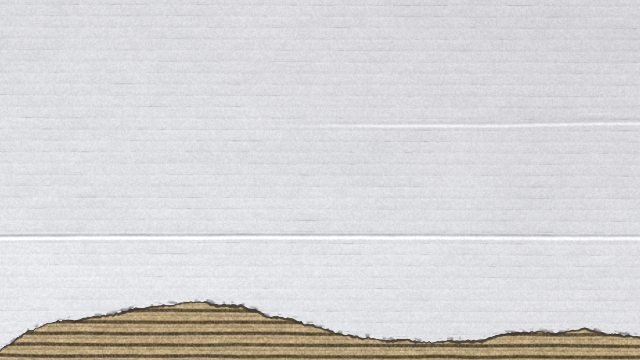
Write a Shadertoy shader that draws this texture.

```glsl
// White corrugated cardboard with two pressed creases and a torn strip of bare flutes.

const float FLUTE_PITCH = 0.0315;
const float KNOT_STEP = 0.07407;
const float TEAR[25] = float[25](
    0.028, 0.081, 0.106, 0.113, 0.127, 0.145, 0.147, 0.162, 0.157,
    0.154, 0.126, 0.111, 0.093, 0.069, 0.060, 0.056, 0.051, 0.055,
    0.058, 0.074, 0.082, 0.077, 0.087, 0.071, 0.067);

float hash(vec2 p) {
    vec3 q = fract(vec3(p.xyx) * 0.1031);
    q += dot(q, q.yzx + 33.33);
    return fract((q.x + q.y) * q.z);
}

float noise(vec2 p) {
    vec2 cell = floor(p), f = fract(p);
    f = f * f * (3.0 - 2.0 * f);
    return mix(mix(hash(cell), hash(cell + vec2(1, 0)), f.x),
               mix(hash(cell + vec2(0, 1)), hash(cell + vec2(1, 1)), f.x), f.y);
}

float fbm(vec2 p) {
    float sum = 0.0, amp = 0.5;
    for (int i = 0; i < 4; i++) {
        sum += amp * noise(p);
        p = p * 2.03 + 17.7;
        amp *= 0.5;
    }
    return sum;
}

// Soft horizontal band: d is the signed offset from its centre.
float band(float d, float halfWidth, float blur) {
    return 1.0 - smoothstep(halfWidth - blur, halfWidth + blur, abs(d));
}

// Height of the torn edge: broad outline plus ragged fibres.
float tearHeight(float x) {
    float t = clamp(x / KNOT_STEP, 0.0, 23.999);
    int i = int(t);
    float outline = mix(TEAR[i], TEAR[i + 1], fract(t));
    return outline + 0.012 * (fbm(vec2(x * 28.0, 3.0)) - 0.47);
}

// Signed offset from the nearest flute valley; row receives its index.
float fluteOffset(vec2 p, out float row) {
    float t = (p.y - 0.0105 + 0.003 * (p.x - 0.6)) / FLUTE_PITCH;
    row = floor(t + 0.5);
    return (t - row) * FLUTE_PITCH;
}

vec3 paper(vec2 p, float px) {
    // Cool sheet, slightly dimmer to the upper right
    float dim = smoothstep(0.2, 1.7, p.x) * 0.5 + smoothstep(0.3, 1.0, p.y) * 0.5;
    vec3 col = mix(vec3(0.885, 0.89, 0.905), vec3(0.838, 0.836, 0.85), dim);
    col += 0.035 * (fbm(p * vec2(4.0, 9.0)) - 0.47);
    col += 0.03 * (fbm(p * vec2(18.0, 60.0)) - 0.47);

    // Flutes showing through as broken hairlines
    float row;
    float d = fluteOffset(p, row) + 0.002 * (noise(vec2(p.x * 6.0, row * 7.3)) - 0.5);
    float dash = smoothstep(0.4, 0.8, noise(vec2(p.x * 14.0, row * 5.7)));
    float fleck = smoothstep(0.72, 0.92, noise(vec2(p.x * 38.0, row * 9.1)));
    float hairline = band(d, 0.0011, 0.0008 + 0.5 * px);
    col -= hairline * (0.012 + 0.035 * dash + 0.07 * fleck);
    col -= 0.014 * band(d - 0.004, 0.003, 0.003);
    col += 0.010 * band(d + 0.005, 0.003, 0.003);

    // Long lower crease: grey fold above a bright ridge
    float wobble = 0.002 * (fbm(vec2(p.x * 12.0, 8.0)) - 0.47);
    float lower = p.y - 0.3365 - 0.0025 * sin(p.x * 1.767) - wobble;
    col -= 0.12 * band(lower - 0.0095, 0.003, 0.003) * (0.7 + 0.6 * noise(vec2(p.x * 25.0, 2.0)));
    col += 0.12 * band(lower, 0.0042, 0.003);
    col += 0.012 * smoothstep(0.0, -0.02, lower);

    // Upper crease fading in toward the right
    float upper = p.y - 0.650 - 0.006 * smoothstep(1.3, 1.75, p.x) - wobble;
    float fade = smoothstep(0.65, 1.2, p.x);
    col += 0.09 * fade * band(upper, 0.004, 0.003);
    col -= 0.035 * fade * band(upper - 0.010, 0.005, 0.004);
    col += 0.05 * band(p.y - 0.683, 0.002, 0.002) * band(p.x - 1.66, 0.04, 0.03);

    // Fine grain
    return col + 0.055 * (noise(p * 290.0) - 0.5) + 0.02 * (noise(p * 140.0) - 0.5);
}

vec3 bareFlutes(vec2 p) {
    float row;
    float d = fluteOffset(p, row) + 0.003 * (noise(vec2(p.x * 9.0, row * 4.1)) - 0.5);
    vec3 col = mix(vec3(0.76, 0.67, 0.51), vec3(0.66, 0.58, 0.45), smoothstep(0.006, 0.015, -d));
    col *= 0.88 + 0.22 * fbm(p * vec2(50.0, 120.0));
    float valley = band(d, 0.0048, 0.0028);
    col = mix(col, vec3(0.32, 0.28, 0.205), valley * (0.85 + 0.15 * noise(p * 60.0)));
    return col + 0.15 * (noise(p * 260.0) - 0.5);
}

void mainImage(out vec4 fragColor, in vec2 fragCoord) {
    float px = 1.0 / iResolution.y;
    vec2 p = fragCoord * px;
    float above = p.y - tearHeight(p.x) + 0.005 * (noise(p * 130.0) - 0.5);

    // Shadow under the lip of the tear, uneven along its length
    vec3 bare = bareFlutes(p);
    float depth = 0.003 + 0.006 * noise(vec2(p.x * 22.0, 5.0));
    float shade = 1.0 - smoothstep(depth - 0.002, depth + 0.003, -above);
    bare = mix(bare, vec3(0.23, 0.21, 0.18), 0.85 * shade);

    // Frayed paper fibres along the rim
    vec3 sheet = paper(p, px);
    float rim = 1.0 - smoothstep(0.001, 0.012, above);
    sheet -= 0.32 * rim * smoothstep(0.5, 0.8, noise(p * vec2(90.0, 150.0)));

    vec3 col = mix(bare, sheet, smoothstep(-0.6 * px, 0.6 * px, above));
    fragColor = vec4(clamp(col, 0.0, 1.0), 1.0);
}
```
